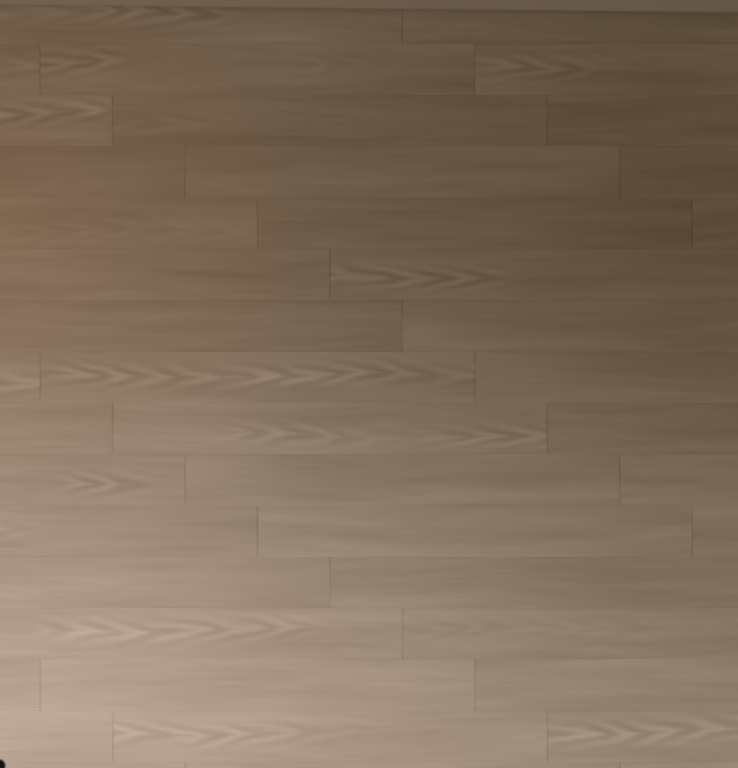
This texture is drawn by a WebGL 2 fragment shader. Its source:

```glsl
#version 300 es
precision highp float;
// Pale wood plank floor: fifteen horizontal rows with stair-stepped end joints,
// soft stretched-noise grain, chevron figure on some planks, and uneven light
// fading from the lower left corner to the upper right.
uniform vec2 u_resolution;
out vec4 fragColor;

const float ROWS = 14.97;          // rows over the canvas height
const float ROW_SHIFT = 0.145;     // part of the first row hidden at the top
const float PLANK_LENGTH = 0.589;  // as a share of the canvas width
const float JOINT_STEP = 0.0982;   // sideways shift of the joints per row
const float JOINT_START = -0.633;  // joint position extrapolated to row zero
const float LINE_WIDTH = 0.0011;
const float JOINT_DEPTH = 0.065;
const float SEAM_DEPTH = 0.022;
const float TONE_SPREAD = 0.028;
const float GRAIN_DEPTH = 0.085;
const float FINE_DEPTH = 0.035;
const float FIGURE_DEPTH = 0.042;
const vec3 SHADE_WOOD = vec3(0.355, 0.295, 0.225);
const vec3 LIT_WOOD = vec3(0.735, 0.655, 0.585);
const vec3 WARM_TINT = vec3(0.030, 0.004, -0.012);
const vec3 SKIRTING = vec3(0.45, 0.38, 0.31);
const vec3 CORNER_DARK = vec3(0.10, 0.08, 0.06);

float hash(vec2 p) {
  return fract(sin(dot(p, vec2(12.9898, 78.233))) * 43758.5453);
}

float noise(vec2 p) {
  vec2 i = floor(p), f = fract(p);
  f = f * f * (3.0 - 2.0 * f);
  return mix(mix(hash(i), hash(i + vec2(1, 0)), f.x),
             mix(hash(i + vec2(0, 1)), hash(i + vec2(1, 1)), f.x), f.y);
}

float fbm(vec2 p) {
  float sum = 0.0, gain = 0.5;
  for (int i = 0; i < 4; i++) {
    sum += gain * noise(p);
    p = p * 2.03 + vec2(7.3, 3.1);
    gain *= 0.5;
  }
  return sum / 0.9375;
}

// Soft line around distance zero
float softLine(float d, float pixel) {
  return 1.0 - smoothstep(0.0, LINE_WIDTH + pixel, d);
}

// Share of light falling on the floor, 0 in shade to 1 when lit
float lightAt(vec2 p) {
  float left = mix(1.0, 0.25, smoothstep(0.05, 0.85, p.y));
  float right = mix(0.62, 0.02, smoothstep(-0.1, 0.75, p.y));
  return mix(left, right, smoothstep(-0.15, 1.1, p.x));
}

// Nested slanted bands along the heart of a plank
float figure(vec2 q, vec2 id) {
  float seed = hash(id + 31.7);
  float v = q.y - mix(0.35, 0.65, seed) - 0.18 * (noise(vec2(q.x * 9.0, seed * 50.0)) - 0.5);
  float warp = 7.0 * fbm(vec2(q.x * 13.0, q.y * 2.0) + seed * 40.0);
  float bands = sin(95.0 * q.x + 26.0 * abs(v) + warp);
  float patches = smoothstep(0.38, 0.75, noise(vec2(q.x * 6.0 + seed * 23.0, id.y)));
  float chosen = smoothstep(0.35, 0.8, hash(id + 5.3));
  return bands * exp(-v * v * 22.0) * patches * chosen;
}

void main() {
  vec2 p = gl_FragCoord.xy / u_resolution;
  float pixel = 1.0 / min(u_resolution.x, u_resolution.y);

  // Plank layout
  float v = (1.0 - p.y) * ROWS + ROW_SHIFT;
  float row = floor(v);
  float u = (p.x - JOINT_START - row * JOINT_STEP) / PLANK_LENGTH;
  vec2 id = vec2(floor(u), row);
  vec2 q = vec2(fract(u) * PLANK_LENGTH, fract(v));
  float seed = hash(id);

  // Grain: broad streaks, fine fibres and figure
  vec2 g = vec2(p.x, v / ROWS) + seed * vec2(3.7, 9.1);
  g.y += 0.010 * (noise(g * vec2(7.0, 12.0)) - 0.5);
  float grain = GRAIN_DEPTH * (fbm(g * vec2(4.0, 55.0)) - 0.5);
  grain += FINE_DEPTH * (fbm(g * vec2(14.0, 190.0)) - 0.5);
  grain += FIGURE_DEPTH * figure(q, id);
  grain += TONE_SPREAD * (seed - 0.5);
  grain += 0.035 * (fbm(p * vec2(3.0, 6.0) + 11.0) - 0.5);

  // Joints and the faint long seams
  float endDist = min(q.x, PLANK_LENGTH - q.x);
  float seamDist = min(q.y, 1.0 - q.y) / ROWS;
  float jointWear = mix(0.35, 1.0, noise(vec2(p.x * 9.0, v * 3.0)));
  float seamWear = noise(vec2(p.x * 8.0, floor(v + 0.5) * 5.3));
  float grooves = max(JOINT_DEPTH * jointWear * softLine(endDist, pixel),
                      SEAM_DEPTH * seamWear * softLine(seamDist, pixel));

  // Light and warmth
  float light = lightAt(p);
  vec3 color = mix(SHADE_WOOD, LIT_WOOD, light);
  float warmth = exp(-9.0 * p.x * p.x - 14.0 * pow(p.y - 0.72, 2.0));
  color += WARM_TINT * warmth + (grain - grooves) * mix(0.65, 1.0, light);

  // Slanted skirting at the top, with its shadow, and the dark lower corner
  float edge = p.y - mix(0.9935, 0.983, p.x);
  color *= 1.0 - 0.14 * exp(-abs(edge) * 180.0);
  color = mix(color, SKIRTING * mix(1.0, 0.88, p.x), smoothstep(-pixel, 0.002 + pixel, edge));
  float corner = length(p - vec2(-0.001, 0.003));
  color = mix(CORNER_DARK, color, smoothstep(0.007 - pixel, 0.009 + pixel, corner));

  fragColor = vec4(clamp(color, 0.0, 1.0), 1.0);
}
```
